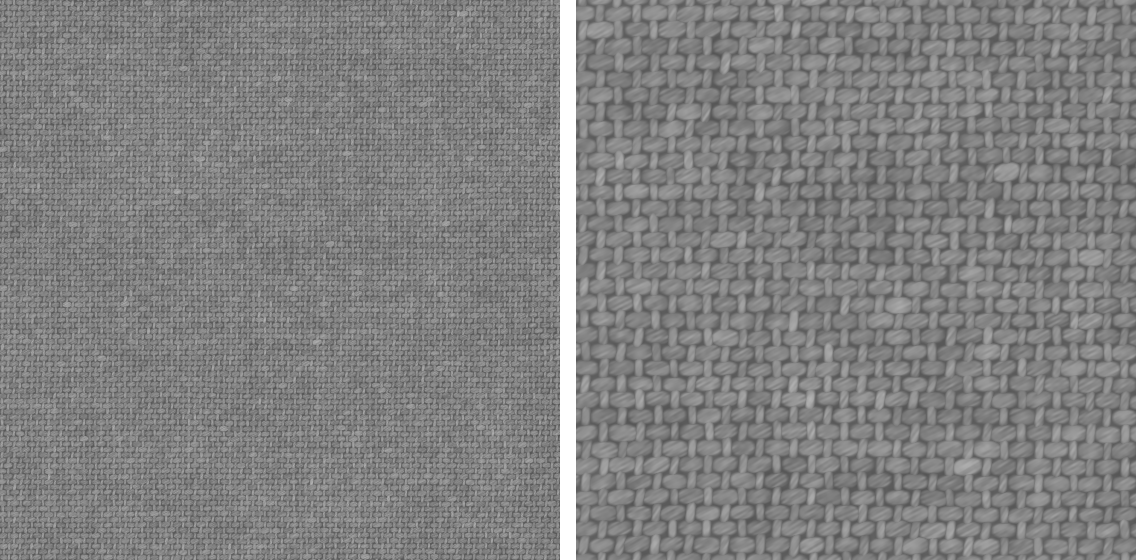
Left: the whole. Right: its middle third, enlarged.
Reproduce this texture procedurally as a WebGL 1 fragment shader.

```glsl
precision highp float;
uniform vec2 u_resolution;

float hash(vec2 p) {
  vec3 q = fract(vec3(p.xyx) * 0.1031);
  q += dot(q, q.yzx + 33.33);
  return fract((q.x + q.y) * q.z);
}

float noise(vec2 p) {
  vec2 cell = floor(p);
  vec2 f = fract(p);
  f = f * f * (3.0 - 2.0 * f);
  return mix(mix(hash(cell), hash(cell + vec2(1.0, 0.0)), f.x),
             mix(hash(cell + vec2(0.0, 1.0)), hash(cell + 1.0), f.x), f.y);
}

// Plain weave: plump weft floats alternate with narrow, brighter warp floats.
float weave(vec2 p, float pixel) {
  float shade = 0.36;
  for (int j = -1; j <= 1; j++) {
    for (int i = -1; i <= 1; i++) {
      vec2 cell = floor(p) + vec2(float(i), float(j));
      float warp = mod(cell.x + cell.y, 2.0);
      float random = hash(cell + 17.0);

      // Each float has its own size, offset and slight tilt
      vec2 offset = vec2(hash(cell + 41.0), hash(cell + 73.0)) - 0.5;
      vec2 d = p - cell - 0.5 - 0.1 * offset;
      d += vec2(0.12 * warp * d.y, 0.1 * (1.0 - warp) * d.x) * (offset.yx * 2.0 - 0.5);
      vec2 size = mix(vec2(0.73, 0.48), vec2(0.25, 0.66), warp);
      size *= 0.92 + 0.16 * random;

      // Oval outline, softened by at least one pixel
      vec2 q = abs(d) / size;
      float r = pow(dot(pow(q, vec2(2.5)), vec2(1.0)) + 0.0001, 0.4);
      float soft = max(0.1, 0.6 * pixel) / min(size.x, size.y);
      float cover = 1.0 - smoothstep(1.0 - soft, 1.0 + soft, r);

      // Uneven yarn tone, with rare pale slubs
      float tone = mix(0.545, 0.575, warp) - 0.05 * r * r;
      tone += 0.06 * (hash(cell + 109.0) - 0.5);
      tone += 0.05 * smoothstep(0.95, 1.0, random);

      // Twisted fibres run slanted along the yarn
      vec2 along = mix(d, d.yx, warp);
      vec2 fibre = vec2(along.x * 1.6, along.y * 6.0 - along.x * 3.0);
      tone += 0.12 * (noise(fibre + cell * 9.0 + 50.0) - 0.5);
      shade = max(shade, mix(0.36, tone, cover));
    }
  }
  return shade;
}

void main() {
  vec2 uv = gl_FragCoord.xy / u_resolution;
  vec2 threads = vec2(96.0, 104.0);
  float pixel = 104.0 / min(u_resolution.x, u_resolution.y);
  vec2 p = uv * threads;

  // Threads wander gently
  vec2 drift = vec2(noise(p * vec2(0.25, 0.07)), noise(p * vec2(0.07, 0.25) + 60.0));
  vec2 thread = p + 0.4 * (drift - 0.5);
  float shade = weave(thread + 4.0, pixel);

  // Streaks along single threads, then broad mottling
  shade += 0.028 * (noise(vec2(p.x * 0.06, thread.y * 0.8)) - 0.5);
  shade += 0.022 * (noise(vec2(thread.x * 0.7, p.y * 0.05) + 90.0) - 0.5);
  shade += 0.018 * (noise(uv * 9.0 + 30.0) - 0.5);

  // Fine lint
  shade += 0.03 * (noise(p * 4.0 + 200.0) - 0.5);
  gl_FragColor = vec4(vec3(shade), 1.0);
}
```
